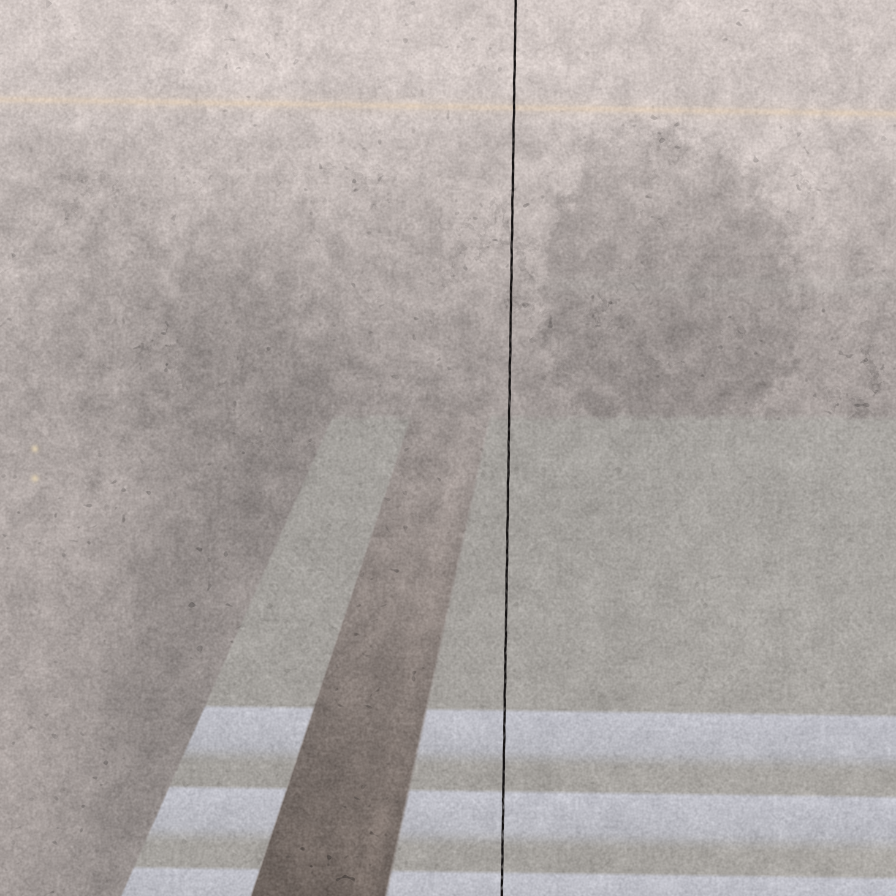
Reproduce this texture procedurally as a Shadertoy shader.

```glsl
// Polished stone slabs with a dark joint, a warm light line and window reflections.
// Layered gradient noise makes the mottling, flakes and pits; slanted half-planes
// cut the reflected panes, and a repeated ramp lays pale blue slats inside them.

vec2 randomGradient(vec2 cell) {
    vec3 h = fract(cell.xyx * vec3(0.1031, 0.1030, 0.0973));
    h += dot(h, h.yzx + 33.33);
    return 2.0 * fract((h.xx + h.yz) * h.zy) - 1.0;
}

float gradientNoise(vec2 p) {
    vec2 i = floor(p), f = p - i;
    vec2 u = f * f * f * (f * (f * 6.0 - 15.0) + 10.0);
    vec2 e = vec2(0.0, 1.0);
    float low = mix(dot(randomGradient(i), f),
                    dot(randomGradient(i + e.yx), f - e.yx), u.x);
    float high = mix(dot(randomGradient(i + e.xy), f - e.xy),
                     dot(randomGradient(i + e.yy), f - e.yy), u.x);
    return mix(low, high, u.y);
}

float fbm(vec2 p) {
    float sum = 0.0, amplitude = 0.6;
    for (int i = 0; i < 6; i++) {
        sum += amplitude * gradientNoise(p);
        p = mat2(1.6, 1.2, -1.2, 1.6) * p + 7.3;
        amplitude *= 0.64;
    }
    return sum;
}

float softEdge(float d, float width) {
    float w = max(width, 0.7 / iResolution.y);
    return smoothstep(-w, w, d);
}

// Bell-shaped falloff around a line
float bell(float d, float width) {
    return exp(-d * d / (width * width));
}

// Soft elliptical spot, 1 at its centre
float spot(vec2 p, vec2 centre, vec2 radius) {
    return bell(length((p - centre) / radius), 1.0);
}

void mainImage(out vec4 fragColor, in vec2 fragCoord) {
    vec2 p = fragCoord / iResolution.xy;

    // Stone noise at several scales
    vec2 warp = vec2(fbm(p * 6.0 + 3.0), fbm(p * 6.0 + 19.0));
    float mottle = fbm(p * 8.0 + warp * 0.4 + 40.0);
    float crust = fbm(p * 34.0 + warp * 0.7 + 11.0);
    float grain = gradientNoise(p * 190.0) + gradientNoise(p * 330.0 + 5.0);
    float flakeField = fbm(p * 17.0 + warp * 0.6 + 70.0);
    float flakeRim = smoothstep(0.10, 0.17, flakeField) * (1.0 - smoothstep(0.19, 0.32, flakeField));
    float pits = smoothstep(0.30, 0.48, gradientNoise(p * vec2(105.0, 125.0) + 31.0));

    // Broad light and shade
    float tone = 0.64 + 0.185 * smoothstep(0.54, 0.98, p.y);
    tone += 0.045 * spot(p, vec2(0.0, 0.5), vec2(0.13, 0.3));
    tone += 0.02 * spot(p, vec2(0.03, 0.08), vec2(0.15, 0.2));
    tone -= 0.06 * spot(p, vec2(0.25, 0.62), vec2(0.12, 0.08));
    tone -= 0.05 * spot(p, vec2(0.08, 0.79), vec2(0.13, 0.07));
    tone -= 0.075 * bell(p.x - 0.09 - 0.42 * p.y, 0.09) * (1.0 - smoothstep(0.45, 0.65, p.y));

    // Worn, darker patch with a ragged rim on the right slab
    float patchRadius = length((p - vec2(0.74, 0.67)) / vec2(0.15, 0.19)) + 0.4 * warp.x + 0.3 * crust;
    tone -= 0.05 * (1.0 - smoothstep(0.9, 1.05, patchRadius));
    tone += 0.03 * spot(p, vec2(0.9, 0.76), vec2(0.06, 0.12));

    // Reflected panes on either side of a slanted post
    float postLeft = p.x - 0.280 - 0.334 * p.y;
    float postRight = p.x - 0.431 - 0.217 * p.y;
    float below = softEdge(0.534 - p.y + 0.006 * crust, 0.005);
    float leftPane = softEdge(p.x - 0.1354 - 0.441 * p.y, 0.002) * softEdge(-postLeft, 0.002);
    float rightPane = softEdge(postRight, 0.003);
    float pane = max(leftPane, rightPane) * below;

    // Post darkens downward, with a paler strip along its right side
    float post = softEdge(postLeft, 0.002) * softEdge(-postRight, 0.003);
    float postShade = post * clamp(1.0 - p.y / 0.57, 0.0, 1.0);
    tone -= 0.215 * postShade;
    tone += post * below * 0.04 * bell(postRight + 0.025, 0.013);
    tone += 0.025 * bell(postRight - 0.004, 0.012)
        * smoothstep(0.52, 0.55, p.y) * (1.0 - smoothstep(0.6, 0.72, p.y));

    // Surface texture over the bare stone
    float roughness = smoothstep(0.3, 0.6, p.y) * (1.0 - 0.6 * smoothstep(0.72, 0.95, p.y));
    tone += 0.085 * mottle + (0.10 + 0.05 * roughness) * crust;
    tone -= flakeRim * (0.01 + 0.05 * roughness) * smoothstep(0.0, 0.3, mottle + 0.6 * warp.y);
    tone -= 0.13 * pits * smoothstep(-0.2, 0.25, mottle);
    vec3 color = tone * mix(vec3(1.0, 0.952, 0.935), vec3(1.0, 0.91, 0.86), postShade);

    // Faint greenish band across the right slab
    float band = bell(p.y - 0.682, 0.009) * smoothstep(0.57, 0.65, p.x);
    color = mix(color, vec3(0.68, 0.68, 0.66), 0.2 * band);

    // Grey panes with slats that fade along their lower sides
    vec3 glass = vec3(0.642, 0.630, 0.612) + 0.025 * smoothstep(0.5, 1.0, p.x);
    glass += 0.035 * mottle + 0.075 * crust - 0.04 * pits;
    float slatPosition = (0.217 - 0.0142 * p.x - p.y) / 0.0905;
    float phase = fract(slatPosition);
    float slat = softEdge(phase * 0.0905 - 0.002, 0.003) * (1.0 - smoothstep(0.48, 0.74, phase));
    slat *= step(0.0, slatPosition);
    vec3 slatColor = mix(vec3(0.775, 0.78, 0.82), vec3(0.71, 0.715, 0.745), phase / 0.65);
    glass = mix(glass, slatColor + 0.075 * crust, 0.95 * slat);
    color = mix(color, glass, 0.93 * pane);
    color += 0.068 * grain;

    // Warm line of light, grainy and uneven, with a soft halo
    float lineDistance = p.y - 0.889 + 0.016 * p.x;
    float lineGlow = 0.5 * bell(lineDistance, 0.0035) + 0.17 * bell(lineDistance, 0.009);
    color = mix(color, vec3(0.89, 0.81, 0.72) + 0.05 * grain, lineGlow * (0.95 + 0.5 * crust));

    // Two small warm glints
    for (int i = 0; i < 2; i++) {
        float glint = spot(p, vec2(0.039, 0.499 - 0.033 * float(i)), vec2(0.004));
        color = mix(color, vec3(0.91, 0.84, 0.71), 0.75 * glint);
    }

    // Thin dark joint, crumbled along its length, more so near the bottom
    float joint = abs(p.x - 0.5600 - 0.0155 * p.y + 0.0008 * gradientNoise(vec2(3.0, p.y * 60.0)));
    float wear = 0.95 + (0.9 - 0.5 * p.y) * gradientNoise(p * vec2(300.0, 170.0));
    float jointCover = 1.0 - softEdge(joint - 0.0013, 0.0008);
    color = mix(color, vec3(0.08, 0.07, 0.07), clamp(wear, 0.0, 1.0) * jointCover);

    fragColor = vec4(clamp(color, 0.0, 1.0), 1.0);
}
```
